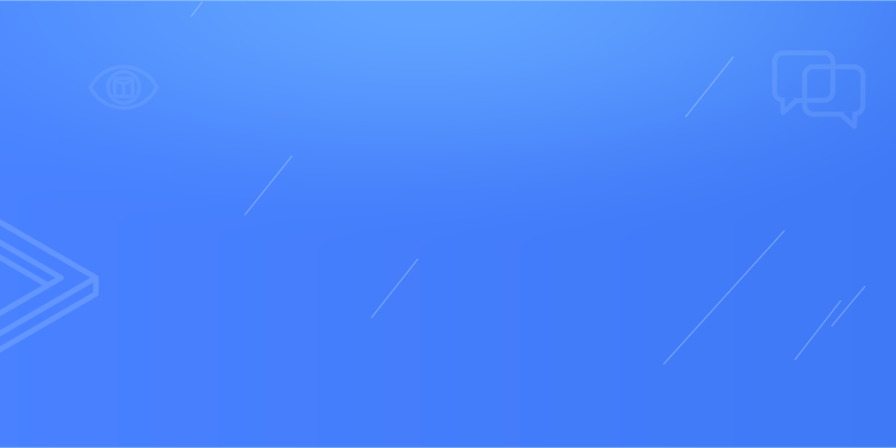
A WebGL 2 fragment shader for this background:

```glsl
#version 300 es
precision highp float;
// Blue banner: a wide elliptical glow falls from the top edge over a soft
// left-to-right gradient. Thin slanted streaks and faint outline icons,
// all built from distance functions, are blended on top.

uniform vec2 u_resolution;
out vec4 fragColor;

// Lengths are in hundredths of the canvas height, origin at lower left.
const vec3 BASE_LEFT = vec3(0.285, 0.505, 1.0);
const vec3 BASE_RIGHT = vec3(0.25, 0.475, 0.965);
const vec3 GLOW_COLOR = vec3(0.38, 0.645, 1.0);
const vec3 LINE_COLOR = vec3(0.75, 0.87, 1.0);
const vec3 EDGE_COLOR = vec3(0.72, 0.9, 1.0);
const vec2 GLOW_CENTER = vec2(96.0, 101.0);
const vec2 GLOW_RADII = vec2(158.0, 57.0);
const float GLOW_PEAK = 0.97;
const float STREAK_WIDTH = 0.12;
const float STREAK_ALPHA = 0.45;
const float ICON_WIDTH = 0.55;
const float ICON_ALPHA = 0.14;
const float ARROW_WIDTH = 0.62;
const float ARROW_ALPHA = 0.22;
const float EDGE_ALPHA = 0.5;
const vec2 EYE_CENTER = vec2(27.6, 80.5);
const vec2 EYE_HALF = vec2(7.4, 4.6);
const vec2 ARROW_TIP = vec2(21.4, 38.0);
const float ARROW_SLOPE = 0.58;

// Streak ends: lower point in xy, upper point in zw.
const int STREAK_COUNT = 7;
const vec4 STREAKS[STREAK_COUNT] = vec4[](
    vec4(54.7, 52.1, 65.1, 65.1),
    vec4(83.0, 29.2, 93.2, 42.1),
    vec4(153.1, 74.0, 163.6, 87.2),
    vec4(148.2, 18.8, 175.0, 48.4),
    vec4(177.5, 19.8, 187.6, 32.8),
    vec4(185.7, 27.3, 193.0, 36.0),
    vec4(42.7, 96.4, 45.1, 99.5));

float segment(vec2 p, vec2 a, vec2 b) {
    vec2 ab = b - a;
    return length(p - a - ab * clamp(dot(p - a, ab) / dot(ab, ab), 0.0, 1.0));
}

float roundBox(vec2 p, vec2 halfSize, float radius) {
    vec2 q = abs(p) - halfSize + radius;
    return length(max(q, 0.0)) + min(max(q.x, q.y), 0.0) - radius;
}

float stroke(float d, float halfWidth, float aa) {
    return 1.0 - smoothstep(halfWidth - aa, halfWidth + aa, abs(d));
}

// Two-sided arrowhead, pointing right, with its tip at the origin.
float chevron(vec2 p) {
    return segment(vec2(p.x, abs(p.y)), vec2(0.0), vec2(-30.0, 30.0 * ARROW_SLOPE));
}

// Speech bubble outline, open at the lower left where its tail begins.
float bubble(vec2 p) {
    float opening = roundBox(p - vec2(-3.2, -5.4), vec2(1.5, 1.2), 0.0);
    float d = max(abs(roundBox(p, vec2(6.5, 5.3), 2.0)), -opening);
    d = min(d, segment(p, vec2(-4.8, -5.2), vec2(-4.6, -8.0)));
    return min(d, segment(p, vec2(-4.6, -8.0), vec2(-1.6, -5.3)));
}

// Lens-shaped eye with a round iris holding a small cube.
float eye(vec2 p) {
    float arc = dot(EYE_HALF, EYE_HALF) / (2.0 * EYE_HALF.y);
    vec2 q = abs(p);
    float d = abs(length(q + vec2(0.0, arc - EYE_HALF.y)) - arc);
    d = min(d, abs(length(p) - 3.5));
    d = min(d, abs(roundBox(p, vec2(2.0), 0.4)));
    d = min(d, segment(p, vec2(0.0, 0.8), vec2(0.0, -2.0)));
    return min(d, segment(vec2(q.x, p.y), vec2(0.0, 0.8), vec2(2.0, 1.5)));
}

// Extruded arrow entering from the left edge.
float arrow(vec2 p) {
    float d = min(chevron(p), chevron(p + vec2(7.8, 0.0)));
    vec2 corner = vec2(0.0, -3.6);
    d = min(d, segment(p, vec2(0.0), corner));
    d = min(d, segment(p, corner, corner - vec2(30.0, 30.0 * ARROW_SLOPE)));
    vec2 inner = vec2(-11.0, -1.5);
    return min(d, segment(p, inner, inner + vec2(-30.0, 30.0 * ARROW_SLOPE)));
}

void main() {
    vec2 p = gl_FragCoord.xy / u_resolution.y * 100.0;
    float pixel = 100.0 / u_resolution.y;

    // Background gradient and glow
    vec3 color = mix(BASE_LEFT, BASE_RIGHT, gl_FragCoord.x / u_resolution.x);
    float glow = 1.0 - smoothstep(0.0, 1.0, length((p - GLOW_CENTER) / GLOW_RADII));
    color = mix(color, GLOW_COLOR, glow * GLOW_PEAK);

    // Faint icons
    float bubbles = min(bubble(p - vec2(179.4, 82.9)),
                        bubble((p - vec2(186.1, 79.8)) * vec2(-1.0, 1.0)));
    float icons = max(stroke(bubbles, ICON_WIDTH, pixel),
                      0.8 * stroke(eye(p - EYE_CENTER), ICON_WIDTH * 0.75, pixel));
    color = mix(color, LINE_COLOR, icons * ICON_ALPHA);
    color = mix(color, LINE_COLOR, stroke(arrow(p - ARROW_TIP), ARROW_WIDTH, pixel) * ARROW_ALPHA);

    // Thin streaks
    float streakDistance = 1e5;
    for (int i = 0; i < STREAK_COUNT; i++) {
        streakDistance = min(streakDistance, segment(p, STREAKS[i].xy, STREAKS[i].zw));
    }
    color = mix(color, LINE_COLOR, stroke(streakDistance, STREAK_WIDTH, pixel) * STREAK_ALPHA);

    // Light hairlines along the top and bottom edges
    float edge = stroke(min(p.y, 100.0 - p.y), 0.2, pixel);
    color = mix(color, EDGE_COLOR, edge * EDGE_ALPHA);

    fragColor = vec4(color, 1.0);
}
```
